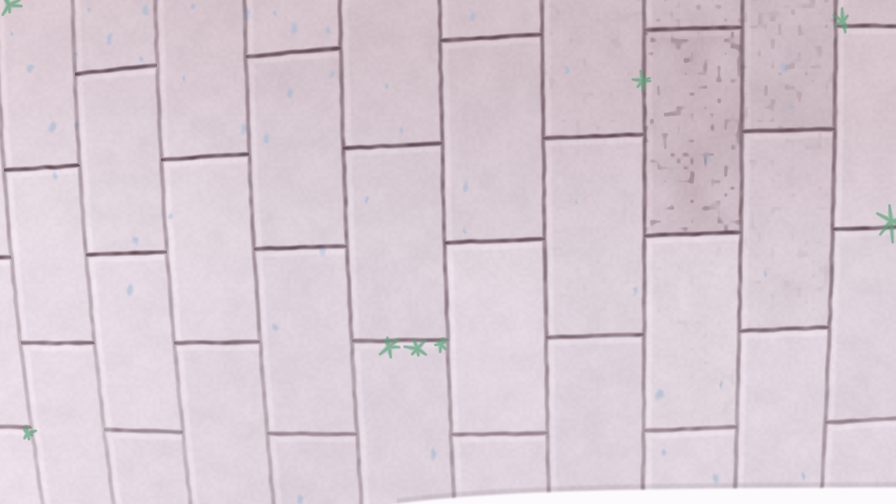
Give the GLSL for this texture, as a WebGL 2 fragment shader.

```glsl
#version 300 es
precision highp float;
// Pale pink brick paving in staggered columns, bowed by a wide lens, with weeds and a white kerb.
uniform vec2 u_resolution;
out vec4 fragColor;

const vec3 BRICK_LIGHT = vec3(0.885, 0.845, 0.882);
const vec3 BRICK_WARM  = vec3(0.825, 0.757, 0.788);
const vec3 BRICK_WORN  = vec3(0.735, 0.650, 0.680);
const vec3 JOINT_DARK  = vec3(0.400, 0.310, 0.350);
const vec3 KERB_WHITE  = vec3(0.992, 0.982, 0.994);
const vec3 STAIN_BLUE  = vec3(0.620, 0.730, 0.840);
const vec3 WEED_GREEN  = vec3(0.360, 0.640, 0.480);
const vec2 LENS_CENTRE = vec2(1.157, 0.5);
const vec2 WORN_CENTRE = vec2(7.7, 0.8);   // in brick units
const float JOINT_HALF = 0.0062;
const float STAIN_CELL = 0.075;
const int BLADES = 6;
const int TUFTS = 8;
const vec3 TUFT[TUFTS] = vec3[TUFTS](      // x, y, size
  vec3(0.018, 0.990, 0.026), vec3(0.772, 0.312, 0.024),
  vec3(0.828, 0.308, 0.026), vec3(0.875, 0.317, 0.018),
  vec3(1.672, 0.958, 0.028), vec3(1.276, 0.840, 0.022),
  vec3(1.768, 0.562, 0.055), vec3(0.055, 0.140, 0.018));

float hash(vec2 p) {
  vec3 q = fract(vec3(p.xyx) * 0.1031);
  q += dot(q, q.yzx + 33.33);
  return fract((q.x + q.y) * q.z);
}

float noise(vec2 p) {
  vec2 i = floor(p), f = fract(p);
  f = f * f * (3.0 - 2.0 * f);
  return mix(mix(hash(i), hash(i + vec2(1, 0)), f.x),
             mix(hash(i + vec2(0, 1)), hash(i + vec2(1, 1)), f.x), f.y);
}

// Lens bend: x counts columns, y counts brick lengths.
vec2 paving(vec2 p) {
  vec2 c = p - LENS_CENTRE;
  float x = c.x + c.y * (0.008 - 0.077 * c.x) + 0.066 * c.y * c.y * c.x;
  float u = 6.383 + x * (5.05 + x * (0.2 + 0.62 * x));
  float w = c.y - 0.028 - 0.034 * c.x;
  float stretch = 2.52 + 0.24 * (c.x - 0.15) * (c.x - 0.15);
  return vec2(u, w * (stretch - 0.173 * w));
}

float line(float d, float halfWidth) {
  return 1.0 - smoothstep(0.1 * halfWidth, halfWidth + 0.5 / u_resolution.y, abs(d));
}

// Faint smudges, denser toward the upper left.
float stains(vec2 p) {
  float total = 0.0;
  vec2 home = floor(p / STAIN_CELL);
  for (int j = -1; j <= 1; j++)
    for (int i = -1; i <= 1; i++) {
      vec2 id = home + vec2(i, j);
      vec2 at = (id + vec2(hash(id + 11.0), hash(id + 27.0))) * STAIN_CELL;
      float chance = 0.07 + 0.40 * smoothstep(0.55, 0.85, at.y) * (1.0 - smoothstep(0.6, 1.15, at.x));
      vec2 d = (p - at) * vec2(1.0, 0.65);
      d += 0.006 * (noise(p * 90.0) - 0.5);
      float size = mix(0.005, 0.011, hash(id + 43.0));
      total += step(hash(id + 5.0), chance) * (1.0 - smoothstep(0.2 * size, size, length(d)));
    }
  return min(total, 1.0);
}

// Tapered blades fanned around each tuft.
float weeds(vec2 p) {
  float cover = 0.0;
  for (int t = 0; t < TUFTS; t++)
    for (int b = 0; b < BLADES; b++) {
      vec2 seed = vec2(t, b) + 3.0;
      float angle = (float(b) + hash(seed)) * 6.2832 / float(BLADES);
      vec2 tip = TUFT[t].z * mix(0.5, 1.0, hash(seed + 19.0)) * vec2(cos(angle), sin(angle));
      vec2 d = p - TUFT[t].xy;
      float along = clamp(dot(d, tip) / dot(tip, tip), 0.0, 1.0);
      cover = max(cover, line(length(d - along * tip), 0.0075 - 0.004 * along));
    }
  return cover;
}

void main() {
  vec2 p = gl_FragCoord.xy / u_resolution.y;
  vec2 grid = paving(p);
  vec2 scale = vec2(length(vec2(dFdx(grid.x), dFdy(grid.x))),
                    length(vec2(dFdx(grid.y), dFdy(grid.y)))) * u_resolution.y;

  // Alternate columns slide by half a brick.
  float column = floor(grid.x);
  float shift = 0.5 * (1.0 - mod(column, 2.0));
  vec2 cell = vec2(grid.x, grid.y + shift);
  vec2 id = floor(cell);
  vec2 middle = id + vec2(0.5, 0.5 - shift);
  vec2 joint = (fract(cell + 0.5) - 0.5) / scale;
  joint += 0.0022 * (vec2(noise(p * 45.0), noise(p * 45.0 + 70.0)) - 0.5);

  // Brick faces: broad tint, worn bricks, mottling and pits.
  float warm = smoothstep(0.42, 0.95, p.y + 0.10 * (p.x - 0.9) + 0.10 * (noise(p * 4.0) - 0.5));
  vec3 color = mix(BRICK_LIGHT, BRICK_WARM, 0.15 + 0.75 * warm);
  vec2 away = middle - WORN_CENTRE;
  float worn = exp(-1.3 * dot(away, away));
  color = mix(color, BRICK_WORN, worn * (0.35 + 0.5 * noise(p * 16.0)));
  color -= 0.16 * worn * smoothstep(0.72, 0.95, noise(p * 75.0));
  color += 0.03 * (1.0 - smoothstep(0.0, 0.6, p.x)) + 0.022 * (hash(id + 60.0) - 0.5);
  color += 0.022 * (noise(p * 28.0) - 0.5) + 0.022 * (noise(p * 150.0) - 0.5);
  color = mix(color, STAIN_BLUE, 0.55 * stains(p));

  // Pale rims beside the dark joints; lower joints fade.
  float rim = max(line(joint.x - 0.011, 0.008), line(joint.y + 0.011, 0.008));
  color += 0.035 * rim;
  float fade = mix(0.62, 1.0, smoothstep(0.1, 0.6, p.y));
  float upright = line(joint.x, JOINT_HALF) * mix(0.42, 0.68, smoothstep(0.2, 0.9, p.x));
  float level = line(joint.y, JOINT_HALF) * 0.92;
  float grit = 0.75 + 0.4 * noise(p * 60.0);
  color = mix(color, JOINT_DARK, clamp(max(upright, level) * fade * grit, 0.0, 1.0));
  color = mix(color, WEED_GREEN, 0.72 * weeds(p));

  // Curved kerb at the lower right.
  float kerbTop = 0.033 * (1.0 - exp(-(p.x - 0.787) / 0.25));
  float kerb = 1.0 - smoothstep(-0.004, 0.004, p.y - kerbTop);
  color -= 0.07 * line(p.y - kerbTop - 0.006, 0.008) * step(0.787, p.x);
  color = mix(color, KERB_WHITE, kerb);
  fragColor = vec4(clamp(color, 0.0, 1.0), 1.0);
}
```
